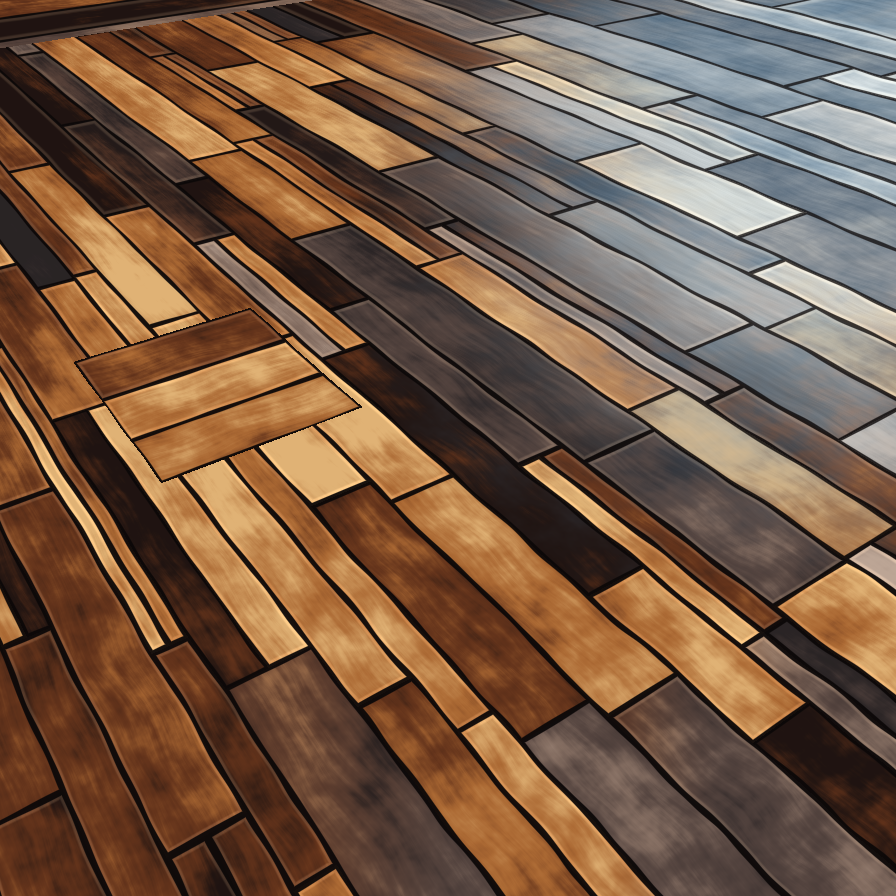
A Shadertoy shader for this texture:

```glsl
// Reclaimed plank floor in perspective, with burnt stains and a cool window glare.

float hash(vec2 p) {
    return fract(sin(dot(p, vec2(127.1, 311.7))) * 43758.5);
}

// Gradient noise, roughly -0.7 to 0.7
float corner(vec2 cell, vec2 offset, vec2 f) {
    float angle = 6.2832 * hash(cell + offset);
    return dot(vec2(cos(angle), sin(angle)), f - offset);
}

float noise(vec2 p) {
    vec2 i = floor(p), f = p - i;
    vec2 s = f * f * f * (f * (f * 6.0 - 15.0) + 10.0);
    return mix(mix(corner(i, vec2(0, 0), f), corner(i, vec2(1, 0), f), s.x),
               mix(corner(i, vec2(0, 1), f), corner(i, vec2(1, 1), f), s.x), s.y);
}

float fbm(vec2 p) {
    float sum = 0.0, amp = 1.0;
    for (int i = 0; i < 4; i++) {
        sum += amp * noise(p);
        p = p * 2.03 + 17.3;
        amp *= 0.55;
    }
    return sum;
}

// Irregular division of a line: index, distance to the lower and upper seam
float seam(float i, float salt) {
    return i + 0.55 * (hash(vec2(i, salt)) - 0.5);
}

vec3 slat(float x, float salt) {
    float i = floor(x);
    i += step(seam(i + 1.0, salt), x) - step(x, seam(i, salt));
    return vec3(i, x - seam(i, salt), seam(i + 1.0, salt) - x);
}

// Wood stain from charred to blond
vec3 stain(float k) {
    vec3 c = mix(vec3(0.12, 0.075, 0.065), vec3(0.39, 0.20, 0.105), smoothstep(0.0, 0.38, k));
    c = mix(c, vec3(0.67, 0.41, 0.20), smoothstep(0.33, 0.66, k));
    return mix(c, vec3(0.88, 0.70, 0.46), smoothstep(0.6, 1.0, k));
}

void mainImage(out vec4 fragColor, in vec2 fragCoord) {
    vec2 p = fragCoord / iResolution.xy;

    // Floor coordinates from two vanishing points: x across the rows, y along them
    float depth = 1.326 - p.y;
    vec2 q = vec2(atan(0.6 * (p.x + 0.456) / depth) / 0.042,
                  log2((2.47 - p.x) / depth) / 0.6);
    q.x += 0.06 * noise(vec2(q.x * 0.6, q.y * 5.0));
    vec2 rate = vec2(length(vec2(dFdx(q.x), dFdy(q.x))),
                     length(vec2(dFdx(q.y), dFdy(q.y)))) * iResolution.y;

    // Long rows cut into planks, some of them split lengthwise
    vec3 row = slat(q.x, 3.0);
    vec3 part = slat(q.y * 1.15 + 7.0 * hash(vec2(row.x, 9.0)), row.x + 20.0);
    vec2 id = vec2(row.x, part.x);
    vec2 edge = vec2(min(row.y, row.z), min(part.y, part.z) / 1.15);
    if (hash(id + 50.0) < 0.22) {
        float middle = 0.5 * (row.y - row.z);
        edge.x = min(edge.x, abs(middle));
        id.x += 0.5 * step(0.0, middle);
    }

    // Boards laid crosswise: a small block and the far corner
    vec2 grainPos = q;
    bool block = abs(q.x - 11.9) < 2.0 && abs(q.y - 2.595) < 0.255;
    if (block || q.y > 4.5) {
        float strip = (q.y - 2.34) / 0.17;
        id = vec2(floor(strip) + 80.0, 5.0);
        edge = vec2(block ? 2.0 - abs(q.x - 11.9) : 9.0,
                    0.17 * (0.5 - abs(fract(strip) - 0.5)));
        grainPos = vec2(q.y / 0.17, q.x * 0.17);
    }
    edge /= rate;
    float gap = min(edge.x, edge.y);

    // Stain, burnt blotches and fine grain
    float seed = hash(id + 4.0);
    vec2 g = grainPos + 31.0 * seed;
    float burn = noise(g * vec2(0.7, 2.2));
    float blotch = fbm(g * vec2(1.6, 8.0));
    float warp = 0.5 * noise(g * vec2(1.0, 4.0));
    float grain = fbm(vec2(g.x * 9.0 + 3.0 * warp, g.y * 4.0));
    float tone = mix(0.12, 0.96, hash(id)) + 0.36 * burn + 0.23 * blotch + 0.10 * grain;
    tone -= 0.16 * exp(-gap * 75.0) * (0.6 + blotch);
    tone -= 0.25 * smoothstep(0.55, 0.0, length(p - vec2(0.0, 1.0)));
    vec3 col = stain(tone);

    // Weathered grey planks, more of them to the right
    float greyness = smoothstep(0.80, 0.90, hash(id + 11.0) + 0.22 * smoothstep(0.3, 1.0, p.x));
    float luma = dot(col, vec3(0.3, 0.55, 0.15));
    col = mix(col, vec3(0.10, 0.09, 0.10) + luma * vec3(0.84, 0.76, 0.72), 0.8 * greyness);

    // Window glare: pale and blue by plank, broken up by the grain
    float reach = length((p - vec2(0.93, 0.86)) * vec2(1.0, 1.05));
    float glare = smoothstep(0.58, 0.12, reach + 0.12 * (seed - 0.5) + 0.05 * blotch);
    float pale = clamp(0.35 + 0.75 * hash(id + 23.0) + 0.35 * burn + 0.2 * blotch, 0.0, 1.0);
    vec3 sky = mix(vec3(0.30, 0.43, 0.54), vec3(0.81, 0.86, 0.88), pale);
    col = mix(col, sky + 0.06 * grain, glare * (0.78 + 0.2 * seed));

    // Worn bright lip beside the dark seams
    float pixel = 1.0 / iResolution.y;
    float width = 0.0026 * depth * (1.0 + 0.7 * noise(q * vec2(1.0, 7.0)));
    float lip = smoothstep(width + 0.005, width + 0.002, gap) * step(0.45, seed);
    col += 0.13 * lip * vec3(1.0, 0.85, 0.65);
    float groove = 1.0 - smoothstep(width - 0.5 * pixel, width + pixel, gap);
    col = mix(col, vec3(0.045, 0.03, 0.03), groove * mix(0.95, 0.75, glare));

    fragColor = vec4(clamp(col, 0.0, 1.0), 1.0);
}
```
